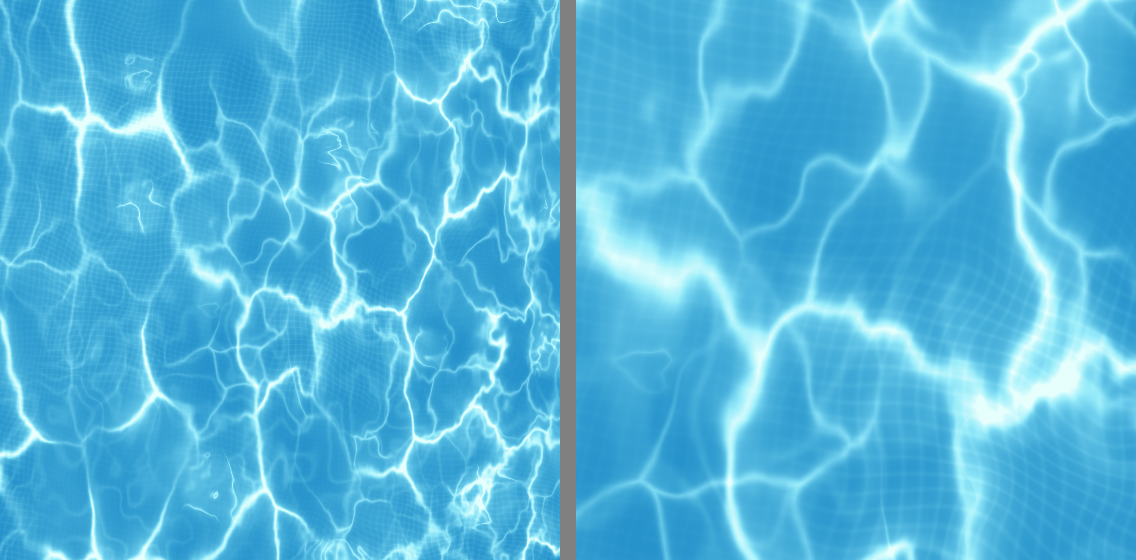
Left, the full canvas; right, a detail of the centre.
This texture is drawn by a Shadertoy shader. Its source:

```glsl
float hash(vec2 p) {
    return fract(sin(dot(p, vec2(127.1, 311.7))) * 43758.5453);
}

vec2 hash2(vec2 p) {
    return vec2(hash(p), hash(p + 57.3));
}

float noise(vec2 p) {
    vec2 i = floor(p), f = fract(p);
    f = f * f * f * (f * (f * 6.0 - 15.0) + 10.0);
    return mix(mix(hash(i), hash(i + vec2(1, 0)), f.x),
               mix(hash(i + vec2(0, 1)), hash(i + vec2(1, 1)), f.x), f.y);
}

float fbm(vec2 p) {
    return 0.55 * noise(p) + 0.3 * noise(p * 2.1 + 7.0) + 0.15 * noise(p * 4.3 + 19.0);
}

// Signed displacement, about -0.5 to 0.5 on each axis
vec2 ripple(vec2 p) {
    return vec2(fbm(p), fbm(p + 31.7)) - 0.5;
}

// x: nearest cell border, y: second nearest border, z: cell identity
vec3 cells(vec2 p) {
    vec2 home = floor(p), f = fract(p), nearest = vec2(0), nearCell = vec2(0);
    float best = 9.0;
    for (int j = -1; j <= 1; j++)
    for (int i = -1; i <= 1; i++) {
        vec2 cell = vec2(i, j);
        vec2 r = cell + 0.1 + 0.8 * hash2(home + cell) - f;
        if (dot(r, r) < best) { best = dot(r, r); nearest = r; nearCell = cell; }
    }
    vec2 border = vec2(9.0);
    for (int j = -2; j <= 2; j++)
    for (int i = -2; i <= 2; i++) {
        vec2 cell = nearCell + vec2(i, j);
        vec2 r = cell + 0.1 + 0.8 * hash2(home + cell) - f;
        vec2 gap = r - nearest;
        if (dot(gap, gap) < 0.0001) continue;
        float d = dot(0.5 * (nearest + r), normalize(gap));
        if (d < border.x) border = vec2(d, border.x);
        else border.y = min(border.y, d);
    }
    return vec3(border, hash(home + nearCell + 11.0));
}

// Bright folded web: sharp core, one-sided glow, flare at the junctions
float caustics(vec2 p, float core) {
    vec3 c = cells(p);
    float strength = mix(0.25, 1.1, smoothstep(0.25, 0.75, noise(p * 1.3 + 5.0)));
    float width = core * mix(0.6, 1.5, noise(p * 2.3 + 40.0));
    float line = 0.36 * exp(-c.x * c.x / (width * width));
    float glow = 0.22 * exp(-c.x / mix(0.03, 0.13, c.z));
    float flare = 0.28 * exp(-c.y / 0.07);
    return strength * (line + glow + flare);
}

float softLine(float x) {
    return pow(0.5 + 0.5 * cos(6.28318 * x), 4.0);
}

// Fine floor mesh bent by the water
float mesh(vec2 p, vec2 bend) {
    vec2 g = mat2(0.98, 0.2, -0.2, 0.98) * p * 95.0 + bend;
    return softLine(g.x) + softLine(g.y);
}

// Thin closed rings, seen in patches only
float rings(vec2 p) {
    float mask = smoothstep(0.42, 0.7, noise(p * 5.0 + 80.0));
    return mask * softLine(9.0 * fbm(p * vec2(7.0, 4.5) + 13.0));
}

// Small curled highlights
float glints(vec2 p, float amount) {
    float mask = smoothstep(0.72 - amount, 0.95 - amount, noise(p * 8.0 + 23.0));
    float curl = abs(fbm(p * 15.0 + 3.0 * ripple(p * 9.0)) - 0.5);
    return mask * (0.1 + 0.45 * exp(-curl / 0.035));
}

// Water colour for a light level
vec3 waterColor(float light) {
    vec3 c = mix(vec3(0.15, 0.575, 0.795), vec3(0.27, 0.68, 0.85),
                 clamp((light - 0.15) / 0.12, 0.0, 1.0));
    c = mix(c, vec3(0.46, 0.83, 0.94), clamp((light - 0.27) / 0.19, 0.0, 1.0));
    c = mix(c, vec3(0.61, 0.93, 0.98), clamp((light - 0.46) / 0.15, 0.0, 1.0));
    return mix(c, vec3(0.9, 1.0, 0.99), clamp((light - 0.61) / 0.29, 0.0, 1.0));
}

void mainImage(out vec4 fragColor, in vec2 fragCoord) {
    vec2 p = fragCoord / iResolution.y;

    // Cells shrink and choppiness grows towards the right
    float chop = smoothstep(0.35, 1.0, p.x);
    vec2 q = p * vec2(6.0, 4.3) * (1.0 + 0.2 * p.x - 0.12 * p.y);
    vec2 bent = q + 0.75 * ripple(q * 1.1) + (0.12 + 0.2 * chop) * ripple(q * 3.5 + 9.0);

    float web = caustics(bent + 3.0, 0.028);
    float fineMask = smoothstep(0.4, 0.75, noise(p * 4.0 + 61.0) + 0.2 * chop);
    float fineWeb = fineMask * caustics(bent * 1.7 + 0.5 * ripple(q * 2.0) + 17.0, 0.04);

    float light = 0.175 + 0.16 * (fbm(p * vec2(9.0, 6.0) + 50.0) - 0.5);
    light += web + 0.4 * fineWeb + glints(p, 0.12 * chop);

    // Floor detail brightens where the light gathers
    vec2 bend = (5.0 + 5.0 * chop) * ripple(p * 6.0 + 4.0);
    float meshFade = mix(0.25, 1.0, smoothstep(0.3, 0.7, noise(p * 5.0 + 90.0)));
    light += (0.03 + 0.08 * web) * meshFade * mesh(p, bend);
    light += 0.06 * rings(p + 0.02 * ripple(p * 12.0));

    fragColor = vec4(waterColor(light), 1.0);
}
```
